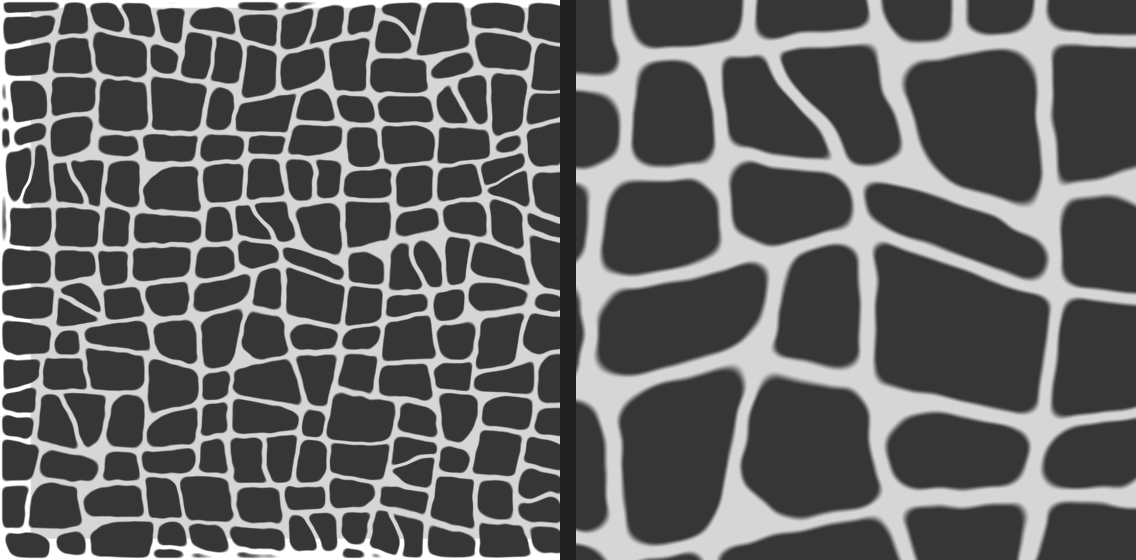
Left, the full canvas; right, a detail of the centre.
Give the GLSL for this pattern, as a WebGL 1 fragment shader.

```glsl
precision highp float;
// Dry-stone wall: dark rounded stones in pale mortar, with a white margin left, below and above.

uniform vec2 u_resolution;

#define GRID vec2(11.7, 14.1)   // stones across and up
#define SHIFT 0.21              // how far joints slide, in cells
#define SLANT 0.24              // steepest tilt of a joint
#define HALF_GAP 0.0042         // half the mortar width
#define ROUNDING 0.0145         // softness of stone corners
#define WARP 0.011              // large bends of the courses
#define ROUGHNESS 0.0034        // small wobble of the outlines
#define SPLIT_AREA 1.22         // larger stones may break in two
#define SOFTNESS 0.0019         // half width of the edge blur
#define STONE vec3(0.21)
#define MORTAR vec3(0.84)
#define MARGIN vec3(1.0)

vec2 hash2(vec2 p) {
    vec3 q = fract(p.xyx * vec3(0.1031, 0.1030, 0.0973));
    q += dot(q, q.yzx + 33.33);
    return fract((q.xx + q.yz) * q.zy);
}

// Smooth vector noise in -0.5..0.5
vec2 noise2(vec2 p) {
    vec2 i = floor(p), f = fract(p);
    f = f * f * (3.0 - 2.0 * f);
    vec2 low = mix(hash2(i), hash2(i + vec2(1, 0)), f.x);
    vec2 high = mix(hash2(i + vec2(0, 1)), hash2(i + 1.0), f.x);
    return mix(low, high, f.y) - 0.5;
}

float smoothMax(float a, float b, float k) {
    float h = max(k - abs(a - b), 0.0) / k;
    return max(a, b) + 0.25 * k * h * h;
}

// Signed distances to the upright (x) or level (y) joint through a lattice vertex
float uprightJoint(vec2 vertex, vec2 p) {
    vec2 h = 2.0 * hash2(vertex + 7.0) - 1.0;
    vec2 q = p - vertex / GRID;
    float slope = SLANT * h.y;
    return (q.x - SHIFT * h.x / GRID.x - slope * q.y) / length(vec2(1.0, slope));
}

float levelJoint(vec2 vertex, vec2 p) {
    vec2 h = 2.0 * hash2(vertex + 7.0) - 1.0;
    vec2 q = p - vertex / GRID;
    float slope = SLANT * h.y;
    return (q.y - SHIFT * h.x / GRID.y - slope * q.x) / length(vec2(1.0, slope));
}

// Depth inside the left, right, bottom and top joints; joint direction alternates by vertex
vec4 sideDepths(vec2 cell, vec2 p) {
    float odd = mod(cell.x + cell.y, 2.0);
    vec2 left = cell + vec2(0.0, 1.0 - odd);
    vec2 right = cell + vec2(1.0, odd);
    vec2 bottom = cell + vec2(odd, 0.0);
    vec2 top = cell + vec2(1.0 - odd, 1.0);
    return vec4(uprightJoint(left, p), -uprightJoint(right, p),
                levelJoint(bottom, p), -levelJoint(top, p));
}

float stoneDistance(vec2 cell, vec2 p) {
    vec2 look = hash2(cell + 51.0), chance = hash2(cell + 93.0);
    float k = ROUNDING * mix(0.6, 1.4, look.x);
    vec4 side = -sideDepths(cell, p);
    float d = smoothMax(smoothMax(side.x, side.y, k), smoothMax(side.z, side.w, k), k);

    // Size and centre of the stone
    vec2 middle = (cell + 0.5) / GRID;
    vec4 depth = sideDepths(cell, middle);
    vec2 size = depth.xz + depth.yw;
    vec2 q = p - middle - 0.5 * (depth.yw - depth.xz);

    // One chipped corner
    vec2 corner = sign(hash2(cell + 17.0) - 0.5);
    vec2 chip = normalize(corner * size.yx);
    float reach = dot(abs(chip), 0.5 * size) * mix(0.64, 1.35, look.y);
    d = smoothMax(d, dot(q, chip) - reach, k);

    // Large stones break along a slanted or curved seam across their longer side
    if (size.x * size.y * GRID.x * GRID.y > SPLIT_AREA && chance.x < 0.6) {
        vec2 along = size.x > size.y ? q : q.yx;
        float bend = 0.016 * (look.x - 0.5) * sin(70.0 * along.y + 6.0 * look.y);
        float seam = along.x + 1.2 * (chance.y - 0.5) * along.y + bend;
        d = smoothMax(d, -abs(seam), 0.7 * k);
    }
    return d + HALF_GAP * mix(0.75, 1.25, chance.y);
}

void main() {
    vec2 uv = gl_FragCoord.xy / u_resolution.y;
    vec2 p = uv + 2.0 * WARP * noise2(uv * 8.0) + ROUGHNESS * noise2(uv * 62.0 + 30.0);

    // Nearest stone
    float d = 1.0;
    vec2 home = floor(p * GRID);
    for (int y = -1; y <= 1; y++)
        for (int x = -1; x <= 1; x++)
            d = min(d, stoneDistance(home + vec2(x, y), p));

    // Stones end just inside the left, lower and upper borders
    float border = 0.004 - min(uv.x, min(uv.y, 1.0 - uv.y));
    d = smoothMax(d, border, 0.012);

    // Mortar panel within the white margin
    float blur = max(SOFTNESS, 0.75 / u_resolution.y);
    float panel = min(uv.x - 0.055, min(uv.y - 0.038, 0.986 - uv.y));
    vec3 color = mix(MARGIN, MORTAR, smoothstep(-blur, blur, panel));
    color = mix(STONE, color, smoothstep(-blur, blur, d));
    gl_FragColor = vec4(color, 1.0);
}
```
